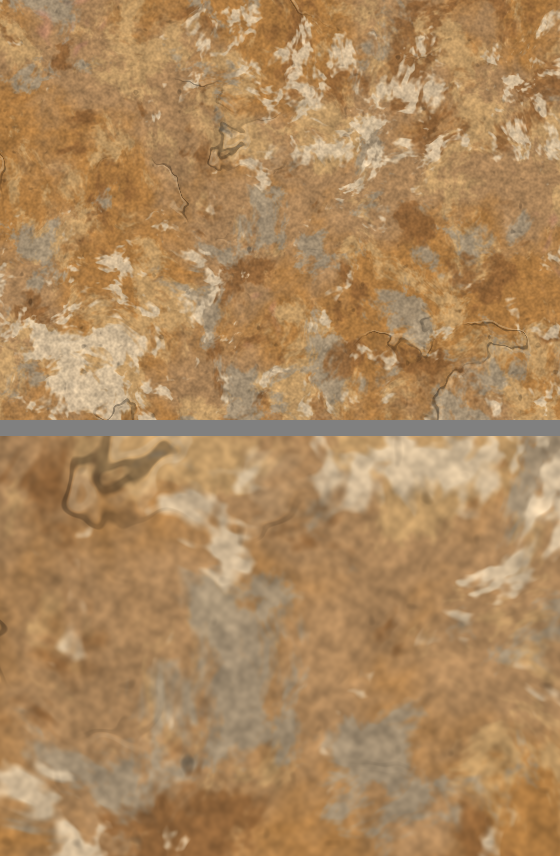
Top: the whole. Bottom: its middle third, enlarged.
Write a WebGL 2 fragment shader that draws this texture.

```glsl
#version 300 es
precision highp float;

uniform vec2 u_resolution;
out vec4 fragColor;

const vec3 OCHRE = vec3(0.67, 0.475, 0.26);
const vec3 TAN   = vec3(0.66, 0.51, 0.35);
const vec3 HONEY = vec3(0.76, 0.61, 0.41);
const vec3 SLATE = vec3(0.63, 0.56, 0.46);
const vec3 RUST  = vec3(0.54, 0.37, 0.21);
const vec3 CREAM = vec3(0.84, 0.75, 0.62);
const vec3 ROSE  = vec3(0.74, 0.51, 0.43);

const float STAIN_SCALE = 2.2;   // broad colour drift
const float PATCH_SCALE = 5.0;   // mineral patches
const float FLECK_SCALE = 12.0;  // pale flecks
const float GRAIN_SCALE = 75.0;
const float GRAIN_DEPTH = 0.15;
const float MOTTLE_DEPTH = 0.13;
const float WARP = 0.07;
const float CRACK_SCALE = 1.7;
const float CRACK_WIDTH = 0.006;
const float CRACK_DEPTH = 0.24;
const float TAU = 6.28318;

vec2 cellGradient(vec2 cell) {
  uvec2 v = uvec2(ivec2(cell)) * 1664525u + 1013904223u;
  v.x += v.y * 1664525u;
  v.y += v.x * 1664525u;
  v ^= v >> 16u;
  v.x += v.y * 1664525u;
  v.y += v.x * 1664525u;
  v ^= v >> 16u;
  float angle = float(v.x >> 16u) / 65536.0 * TAU;
  return vec2(cos(angle), sin(angle));
}

float gradientNoise(vec2 p) {
  vec2 i = floor(p), f = p - i;
  vec2 u = f * f * f * (f * (f * 6.0 - 15.0) + 10.0);
  vec2 e = vec2(1.0, 0.0);
  float a = dot(cellGradient(i), f);
  float b = dot(cellGradient(i + e.xy), f - e.xy);
  float c = dot(cellGradient(i + e.yx), f - e.yx);
  float d = dot(cellGradient(i + e.xx), f - e.xx);
  return mix(mix(a, b, u.x), mix(c, d, u.x), u.y);
}

float fbm(vec2 p, int octaves, float gain) {
  const mat2 turn = mat2(1.6, 1.2, -1.2, 1.6);
  float sum = 0.0, amplitude = 1.0;
  for (int k = 0; k < octaves; k++) {
    sum += amplitude * gradientNoise(p);
    p = turn * p + 17.3;
    amplitude *= gain;
  }
  return sum;
}

// Broken ledge lines: x is the shadow, y the lit rim, z the shaded side
vec3 ledge(vec2 p) {
  float d = fbm(p * CRACK_SCALE + 41.0, 6, 0.48) / CRACK_SCALE;
  float present = smoothstep(0.08, 0.3, fbm(p * 2.3 + 63.0, 3, 0.5));
  float width = CRACK_WIDTH * (1.0 + gradientNoise(p * 14.0));
  float shadow = 1.0 - smoothstep(0.3 * width, width, abs(d));
  float rim = 1.0 - smoothstep(0.4 * width, 1.3 * width, abs(d - 2.0 * width));
  float side = smoothstep(-0.08, 0.0, d) * (1.0 - smoothstep(0.0, width, d));
  return present * vec3(shadow, rim, side);
}

void main() {
  vec2 p = gl_FragCoord.xy / u_resolution.y;
  vec2 q = p + WARP * vec2(fbm(p * 3.0 + 5.0, 4, 0.5), fbm(p * 3.0 + 29.0, 4, 0.5));

  // Noise fields
  float stain   = fbm(q * STAIN_SCALE + 3.0, 6, 0.6);
  float bright  = fbm(q * PATCH_SCALE + 11.0, 6, 0.68);
  float cool    = fbm(q * PATCH_SCALE + 83.0, 6, 0.65) + 0.7 * gradientNoise(p * 1.8 + 8.0);
  float dark    = fbm(q * PATCH_SCALE * 1.3 + 131.0, 5, 0.65) + 0.6 * gradientNoise(p * 2.0 + 54.0);
  float cluster = fbm(q * STAIN_SCALE + 97.0, 3, 0.5);
  float fleck   = fbm(q * FLECK_SCALE + 151.0, 4, 0.7) + 1.1 * cluster;

  // Layered mineral colours
  vec3 color = mix(OCHRE, TAN, smoothstep(-0.25, 0.3, stain));
  color = mix(color, HONEY, 0.9 * smoothstep(0.02, 0.42, bright + 0.3 * cluster));
  color = mix(color, SLATE, 0.9 * smoothstep(0.2, 0.5, cool));
  color = mix(color, RUST, 0.85 * smoothstep(0.22, 0.6, dark));
  color = mix(color, CREAM, 0.9 * smoothstep(0.36, 0.74, fleck));
  float blush = gradientNoise(p * 2.6 + 211.0) + 0.5 * gradientNoise(q * 24.0);
  color = mix(color, ROSE, 0.5 * smoothstep(0.5, 0.75, blush));

  // Ledges and cracks
  vec3 crack = ledge(q);
  color *= 1.0 - CRACK_DEPTH * crack.x - 0.07 * crack.z;
  color = mix(color, CREAM, 0.3 * crack.y);

  // Fine mottling, grain and pits
  float mottle = fbm(p * 22.0 + 307.0, 3, 0.75);
  float grain = fbm(p * GRAIN_SCALE + 401.0, 2, 0.8);
  float pit = smoothstep(0.4, 0.6, gradientNoise(p * 48.0 + 509.0));
  color *= 1.0 + MOTTLE_DEPTH * mottle + GRAIN_DEPTH * grain - 0.2 * pit;

  fragColor = vec4(clamp(color, 0.0, 1.0), 1.0);
}
```
